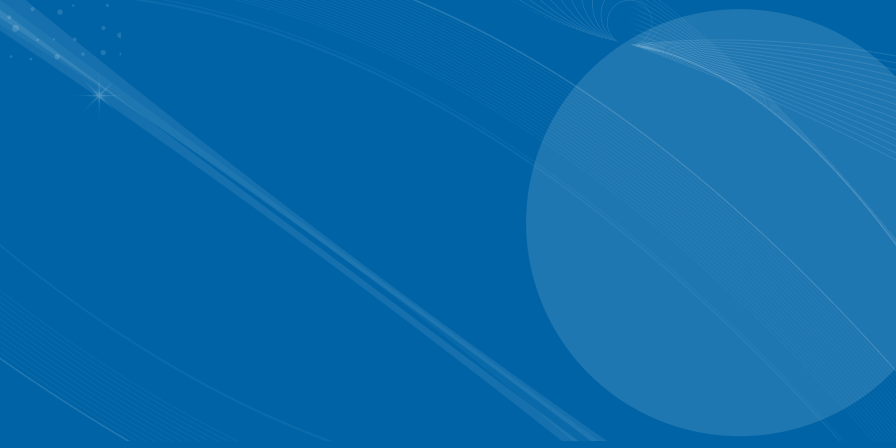
A WebGL 1 fragment shader for this background:

```glsl
precision highp float;
// Blue backdrop with a large pale disc, a diagonal beam of thin strips and
// families of fine curves. Each family is the blend of two boundary parabolas,
// so its lines are repeats of the relative height between them.
uniform vec2 u_resolution;

const vec3 BASE_BLUE = vec3(0.0, 0.39, 0.65);
const vec3 PALE = vec3(0.96, 0.99, 1.0);

float hash(vec2 p) {
  return fract(sin(dot(p, vec2(127.1, 311.7))) * 43758.5);
}

// Antialiased coverage of a signed distance (negative is inside)
float cover(float dist, float px) {
  return clamp(0.5 - dist / px, 0.0, 1.0);
}

// Height at x of the parabola through three points
float curve(float x, vec2 a, vec2 b, vec2 c) {
  float s1 = (b.y - a.y) / (b.x - a.x);
  float s2 = (c.y - b.y) / (c.x - b.x);
  float bend = (s2 - s1) / (c.x - a.x);
  return a.y + (x - a.x) * (s1 + bend * (x - b.x));
}

// Thin stroke along a height; 0.78 corrects for the typical slope
float stroke(float y, float height, float halfWidth, float px) {
  return cover(abs(y - height) * 0.78 - halfWidth, px);
}

// Count lines spread between top and bottom, kept where t lies in range
float family(float y, float top, float bottom, float count, vec2 range, float px) {
  float gap = max(top - bottom, 0.002);
  float t = (top - y) / gap;
  float dist = abs(fract(t * count - 0.5) - 0.5) * gap / count;
  float inside = step(range.x, t) * step(t, range.y);
  return inside * cover(dist * 0.8 - 0.0007, px);
}

// Filled strip between heights given at x = 0, 2/3 and 4/3
float strip(vec2 p, vec3 top, vec3 bottom, float px) {
  float hi = curve(p.x, vec2(0.0, top.x), vec2(0.667, top.y), vec2(1.333, top.z));
  float lo = curve(p.x, vec2(0.0, bottom.x), vec2(0.667, bottom.y), vec2(1.333, bottom.z));
  return cover((p.y - hi) * 0.8, px) * cover((lo - p.y) * 0.8, px);
}

// Nested circles sharing one tangent point, spaced by octaves of radius
float loops(vec2 q, vec2 normal, float perOctave, float px) {
  float along = max(dot(q, normal), 0.0001);
  float octave = log2(dot(q, q) / (2.0 * along));
  float dist = abs(fract(octave * perOctave) - 0.5) * along * 0.693 / perOctave;
  float inside = step(-4.6, octave) * step(octave, 0.2) * step(0.002, along);
  return inside * cover(dist - 0.0007, px);
}

// Eight tapering rays with a soft core
float sparkle(vec2 q, float size, float px) {
  float r = length(q);
  float angle = mod(atan(q.y, q.x + 0.00001) + 0.3927, 0.7854) - 0.3927;
  float fade = clamp(1.0 - r / size, 0.0, 1.0);
  return fade * cover(r * abs(sin(angle)) - 0.002 * fade, px) + 0.5 * exp(-r * r * 9000.0);
}

// One dot of random place and size per grid cell
float dots(vec2 p, float cell, float px) {
  vec2 id = floor(p / cell);
  vec2 jitter = 0.2 + 0.6 * vec2(hash(id), hash(id + 17.0));
  float radius = mix(0.0025, 0.008, pow(hash(id + 41.0), 2.0));
  return cover(length(p - (id + jitter) * cell) - radius, px);
}

void main() {
  vec2 p = gl_FragCoord.xy / u_resolution * vec2(2.0, 1.0);
  float px = 1.0 / u_resolution.y;
  float x = p.x;
  float y = p.y;

  // Disc
  float disc = cover(length(p - vec2(1.651, 0.503)) - 0.4766, px);

  // Diagonal beam
  float glow = 0.085 * strip(p, vec3(1.047, 0.518, 0.031), vec3(0.961, 0.495, 0.005), px);
  glow += 0.085 * strip(p, vec3(0.979, 0.482, -0.016), vec3(0.932, 0.4635, -0.047), px);
  glow += 0.04 * strip(p, vec3(1.0, 0.508, 0.018), vec3(0.945, 0.497, -0.03), px);

  // Long arcs sweeping through the disc
  float arcHigh = curve(x, vec2(0.9245, 1.0), vec2(1.289, 0.805), vec2(2.0, 0.172));
  float arcLow = curve(x, vec2(0.3125, 1.0), vec2(1.185, 0.635), vec2(1.875, 0.0156));
  float arcs = step(0.3, x);
  glow += arcs * 0.06 * family(y, arcHigh, arcLow, 28.0, vec2(0.0, 0.72), px);
  glow += arcs * 0.13 * stroke(y, arcHigh, 0.0016, px);
  glow += arcs * 0.05 * (stroke(y, arcLow, 0.002, px) + stroke(y, arcLow + 0.009, 0.001, px));

  // Lower left arcs
  float cornerHigh = curve(x, vec2(0.0, 0.453), vec2(0.26, 0.26), vec2(0.742, 0.013));
  float cornerLow = curve(x, vec2(0.0, 0.2), vec2(0.143, 0.104), vec2(0.2865, 0.0156));
  float corner = step(x, 0.8);
  glow += corner * 0.06 * family(y, cornerHigh, cornerLow, 20.0, vec2(0.38, 1.0), px);
  glow += corner * (0.05 * stroke(y, cornerHigh, 0.002, px) + 0.12 * stroke(y, cornerLow, 0.0016, px));

  // Twisted ribbon at the upper right: fan, crossing band and loops
  vec2 knot = vec2(1.406, 0.901);
  float fanHigh = curve(x, knot, vec2(1.78, 0.904), vec2(2.0, 0.875));
  float fanLow = curve(x, knot, vec2(1.667, 0.8), vec2(2.0, 0.643));
  float bandHigh = curve(x, vec2(1.471, 1.0), vec2(1.797, 0.7), vec2(2.0, 0.466));
  float bandLow = curve(x, knot, vec2(1.667, 0.792), vec2(2.0, 0.453));
  float right = smoothstep(1.4, 1.44, x);
  glow += right * 0.13 * family(y, fanHigh, fanLow, 15.0, vec2(-0.03, 1.03), px);
  glow += right * 0.1 * family(y, bandHigh, bandLow, 12.0, vec2(-0.04, 1.0), px);
  glow += right * 0.14 * stroke(y, bandLow, 0.0018, px);
  glow += 0.14 * (1.0 - smoothstep(1.43, 1.49, x)) * loops(p - vec2(1.393, 0.901), vec2(0.25, 0.968), 2.2, px);

  // Star and scattered dots at the upper left
  glow += 0.16 * sparkle(p - vec2(0.2214, 0.7865), 0.06, px);
  glow += 0.13 * step(x, 0.27) * step(0.86, y) * dots(p, 0.05, px);

  glow *= cover(0.0156 - y, px);
  vec3 color = mix(BASE_BLUE, PALE, 0.125 * disc);
  gl_FragColor = vec4(mix(color, PALE, min(glow, 0.35)), 1.0);
}
```
